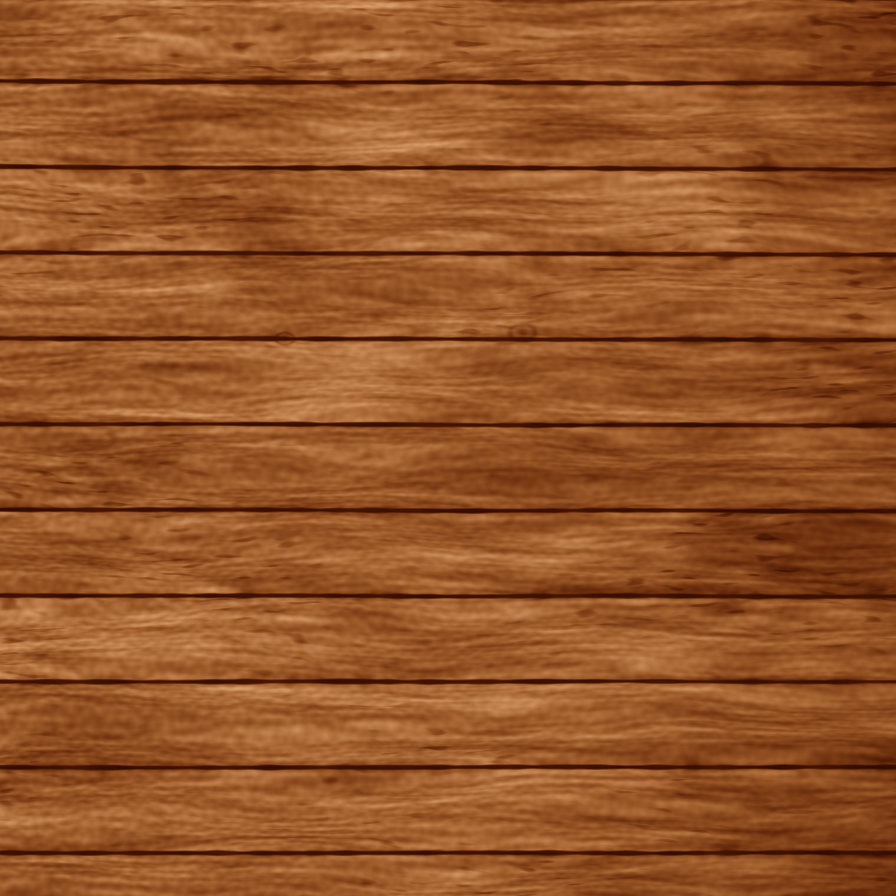
This texture is drawn by a WebGL 1 fragment shader. Its source:

```glsl
precision highp float;
// Weathered wall of horizontal brown planks parted by thin dark gaps.
// Each plank gets its own stretched gradient-noise grain, figure and stains;
// a single tone value is then turned into a brown by a power curve.

uniform vec2 u_resolution;

float hash(vec2 p) {
  return fract(sin(dot(p, vec2(127.1, 311.7))) * 43758.55);
}

float corner(vec2 cell, vec2 offset) {
  float angle = 6.2832 * hash(cell);
  return dot(vec2(cos(angle), sin(angle)), offset);
}

// Gradient noise, roughly -0.5 to 0.5
float noise(vec2 p) {
  vec2 i = floor(p), f = fract(p);
  vec2 u = f * f * f * (f * (f * 6.0 - 15.0) + 10.0);
  vec2 e = vec2(1.0, 0.0);
  return mix(mix(corner(i, f), corner(i + e.xy, f - e.xy), u.x),
             mix(corner(i + e.yx, f - e.yx), corner(i + e.xx, f - e.xx), u.x), u.y);
}

// Soft elliptical spot
float spot(vec2 p, vec2 center, vec2 radius) {
  p = (p - center) / radius;
  return exp(-dot(p, p));
}

// Broad light and dark areas; s holds x and the plank index
float plankStains(vec2 s) {
  float tone = -0.08 * spot(s, vec2(0.85, 6.0), vec2(0.24, 0.3));
  tone -= 0.06 * spot(s, vec2(0.70, 5.0), vec2(0.45, 0.3));
  tone -= 0.07 * spot(s, vec2(0.08, 8.0), vec2(0.13, 0.3));
  tone -= 0.05 * spot(s, vec2(0.62, 1.0), vec2(0.07, 0.3));
  tone -= 0.05 * spot(s, vec2(0.95, 4.0), vec2(0.12, 0.3));
  tone += 0.06 * spot(s, vec2(0.40, 4.0), vec2(0.16, 0.3));
  tone += 0.05 * spot(s, vec2(0.08, 7.0), vec2(0.20, 0.3));
  tone += 0.05 * spot(s, vec2(0.46, 8.0), vec2(0.15, 0.3));
  return tone;
}

// Dark core with a faint ring around it
float knot(vec2 p, vec2 center, float radius) {
  float d = length((p - center) * vec2(0.8, 1.2)) / radius;
  return exp(-d * d * 3.0) + 0.6 * exp(-pow((d - 1.0) * 4.0, 2.0));
}

void main() {
  vec2 p = gl_FragCoord.xy / u_resolution;
  p.y = 1.0 - p.y;

  // Plank layout: the upper gaps slope slightly, all waver a little
  float pitch = 0.0957;
  float sag = 0.003 * p.x * (1.0 - p.y) + 0.0012 * noise(vec2(p.x * 5.0, p.y * 3.0));
  float q = (p.y - 0.0905 - sag) / pitch + 1.0;
  float row = floor(q);
  float gap = floor(q + 0.5);
  float d = abs(q - gap) * pitch;

  // Grain coordinates, shifted per plank and gently bent
  vec2 g = p + row * vec2(3.7, 1.3);
  float bend = noise(vec2(g.x * 4.0, q * 2.0 + row * 5.0));
  g.y += 0.018 * bend;

  // Tone of the bare wood
  float tone = 0.632 + 0.04 * (hash(vec2(row, 4.0)) - 0.5);
  tone += 0.12 * noise(vec2(g.x * 4.0, q * 1.3 + row * 7.0));
  tone += 0.13 * noise(g * vec2(4.0, 48.0));
  tone += 0.13 * noise(g * vec2(9.0, 110.0) + 17.0);
  tone += 0.10 * noise(g * vec2(22.0, 190.0) + 31.0);
  tone += mix(0.09, 0.05, p.x) * noise(g * vec2(95.0, 170.0));

  // Curved figure in patches
  float rings = sin(26.0 * noise(vec2(g.x * 3.0, q * 1.5 + row * 3.0)) + 4.0 * bend);
  float patchy = smoothstep(0.0, 0.3, noise(vec2(g.x * 3.5, row * 2.3 + q * 0.5)));
  tone += 0.035 * rings * patchy;

  // Dark pores and scratches along the grain
  tone -= 0.10 * smoothstep(0.22, 0.5, noise(g * vec2(28.0, 140.0) + 53.0)) * (0.4 + patchy);

  // Stains, knots and shade towards the right edge and corners
  vec2 ragged = p + 0.035 * vec2(noise(p * vec2(9.0, 30.0)), noise(p * 14.0 + 8.0));
  tone += plankStains(vec2(ragged.x, row));
  tone -= 0.10 * spot(ragged, vec2(0.30, 0.28), vec2(0.045, 0.07));
  tone -= 0.04 * spot(ragged, vec2(0.30, 0.13), vec2(0.05, 0.04));
  tone -= 0.17 * knot(p, vec2(0.583, 0.371), 0.011);
  tone -= 0.20 * knot(p, vec2(0.318, 0.378), 0.008);
  vec2 side = abs(p - 0.5) * 2.0;
  tone -= 0.06 * smoothstep(0.65, 1.05, p.x);
  tone -= 0.17 * pow(side.x * side.y, 3.0) * mix(0.25, 1.0, p.x);

  // Gaps: soft shadow, grimy nicks, lit upper edges and a dark core
  float grime = smoothstep(0.12, 0.45, noise(vec2(p.x * 24.0, gap * 9.3)));
  tone -= (0.06 + 0.16 * grime) * exp(-d * 190.0);
  tone += 0.05 * spot(vec2(q - row, 0.0), vec2(0.075, 0.0), vec2(0.035, 1.0));
  float halfWidth = 0.0021 + 0.0014 * noise(vec2(p.x * 35.0, gap * 5.7));
  float core = 1.0 - smoothstep(halfWidth - 0.0012, halfWidth + 0.0016, d);
  tone = mix(tone, 0.21 + 0.08 * noise(vec2(p.x * 18.0, gap * 3.1)), core * 0.95);

  // Dark red-brown through orange to tan
  tone = clamp(tone, 0.12, 0.84);
  vec3 wood = vec3(1.0, 0.835, 0.72) * pow(vec3(tone), vec3(1.0, 1.75, 3.0));
  gl_FragColor = vec4(wood, 1.0);
}
```
